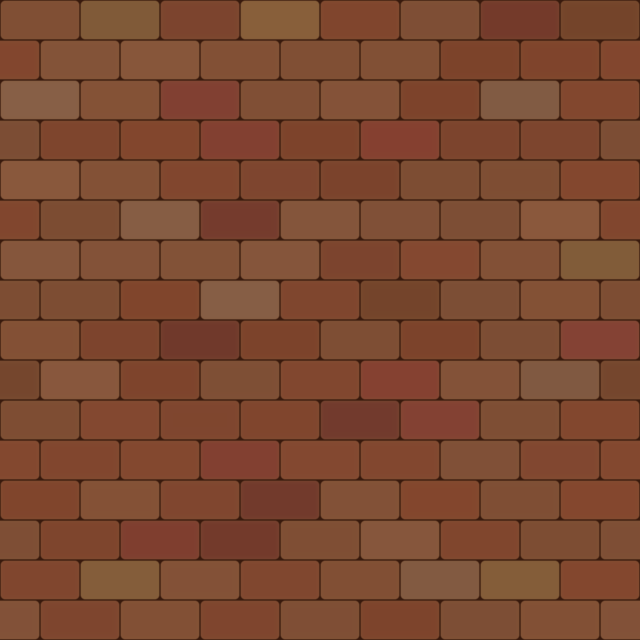
Write a WebGL 1 fragment shader that draws this texture.

```glsl
precision highp float;
// Running-bond brick wall: rounded clay bricks with thin, soft, dark joints.

uniform vec2 u_resolution;

// Layout, in units of the canvas
const vec2 BRICKS = vec2(8.0, 16.0);   // bricks across, courses down
const float JOINT_WIDTH = 0.0022;
const float CORNER_RADIUS = 0.007;
const float EDGE_SOFTNESS = 0.0008;
const float RIM_WIDTH = 0.0025;

// Variation
const float RIM_STRENGTH = 0.28;
const float TONE_VARIATION = 0.07;
const float TINT_VARIATION = 0.015;
const float SEED = 17.0;

// Colours
const vec3 MORTAR = vec3(0.22, 0.10, 0.05);
const vec3 RIM    = vec3(0.53, 0.38, 0.23);
const vec3 CLAY   = vec3(0.500, 0.272, 0.178);
const vec3 BROWN  = vec3(0.500, 0.310, 0.208);
const vec3 TAN    = vec3(0.525, 0.335, 0.230);
const vec3 GREY   = vec3(0.515, 0.358, 0.262);
const vec3 OCHRE  = vec3(0.515, 0.362, 0.222);
const vec3 RED    = vec3(0.505, 0.248, 0.190);
const vec3 MAROON = vec3(0.445, 0.225, 0.170);
const vec3 UMBER  = vec3(0.455, 0.270, 0.170);

// Three random values in 0..1 for each cell
vec3 hash32(vec2 cell) {
    vec3 p = fract(cell.xyx * vec3(0.1031, 0.1030, 0.0973));
    p += dot(p, p.yxz + 33.33);
    return fract((p.xxy + p.yzz) * p.zyx);
}

// Signed distance to a box with rounded corners
float roundedBox(vec2 p, vec2 halfSize, float radius) {
    vec2 q = abs(p) - halfSize + radius;
    return length(max(q, 0.0)) + min(max(q.x, q.y), 0.0) - radius;
}

// Weighted choice of fired colour, with small shifts of tone and tint
vec3 brickColour(vec2 cell) {
    vec3 rnd = hash32(cell + SEED);
    vec3 colour = CLAY;
    colour = mix(colour, BROWN,  step(0.42, rnd.x));
    colour = mix(colour, TAN,    step(0.68, rnd.x));
    colour = mix(colour, GREY,   step(0.78, rnd.x));
    colour = mix(colour, OCHRE,  step(0.83, rnd.x));
    colour = mix(colour, RED,    step(0.87, rnd.x));
    colour = mix(colour, MAROON, step(0.92, rnd.x));
    colour = mix(colour, UMBER,  step(0.97, rnd.x));
    colour *= 1.0 + TONE_VARIATION * (rnd.y - 0.5);
    return colour + vec3(0.0, 0.5, 1.0) * TINT_VARIATION * (rnd.z - 0.5);
}

void main() {
    vec2 uv = gl_FragCoord.xy / u_resolution;
    float pixel = 1.0 / min(u_resolution.x, u_resolution.y);

    // Every other course shifts by half a brick; columns wrap at the sides
    vec2 grid = uv * BRICKS;
    float course = floor(grid.y);
    grid.x += 0.5 * (1.0 - mod(course, 2.0));
    vec2 cell = vec2(mod(floor(grid.x), BRICKS.x), course);

    // Brick outline
    vec2 local = (fract(grid) - 0.5) / BRICKS;
    vec2 halfSize = 0.5 / BRICKS - 0.5 * JOINT_WIDTH;
    float dist = roundedBox(local, halfSize, CORNER_RADIUS);
    float softness = EDGE_SOFTNESS + 0.5 * pixel;
    float coverage = 1.0 - smoothstep(-softness, softness, dist);

    // Faint light rim inside the edge, then the joint
    float rim = RIM_STRENGTH * exp(min(dist, 0.0) / RIM_WIDTH);
    vec3 brick = mix(brickColour(cell), RIM, rim);
    gl_FragColor = vec4(mix(MORTAR, brick, coverage), 1.0);
}
```
